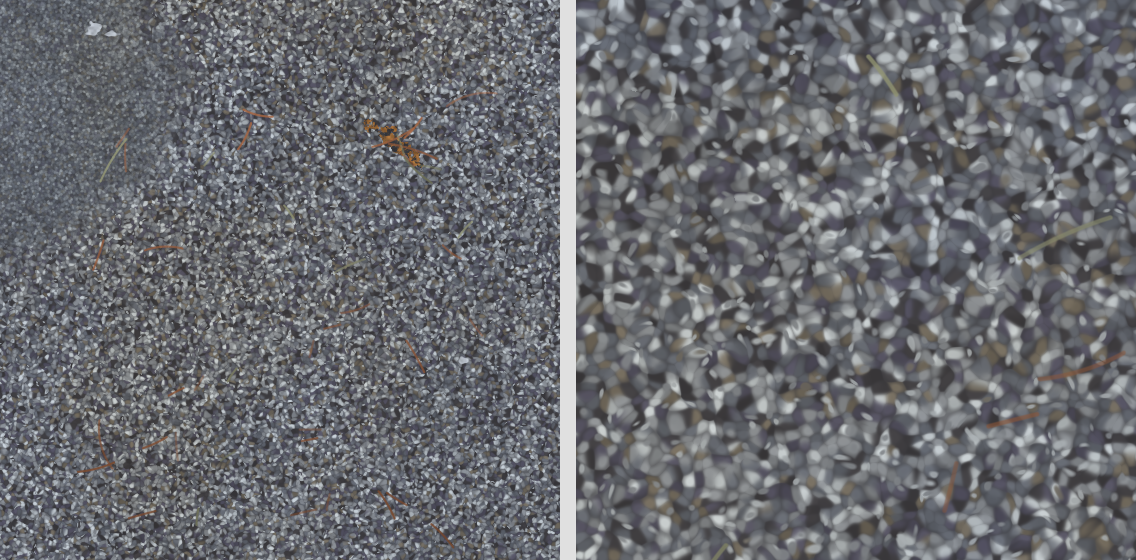
Left: the whole. Right: its middle third, enlarged.
A Shadertoy shader for this texture:

```glsl
const vec3 DARK   = vec3(0.25, 0.25, 0.27);
const vec3 VIOLET = vec3(0.31, 0.31, 0.37);
const vec3 SLATE  = vec3(0.36, 0.38, 0.42);
const vec3 OLIVE  = vec3(0.40, 0.385, 0.36);
const vec3 GREY   = vec3(0.47, 0.49, 0.52);
const vec3 PALE   = vec3(0.63, 0.66, 0.69);
const vec3 GAP    = vec3(0.21, 0.21, 0.23);
const vec3 WORN   = vec3(0.34, 0.38, 0.42);
const vec3 RUST   = vec3(0.56, 0.34, 0.22);
const vec3 STRAW  = vec3(0.52, 0.53, 0.41);
const vec3 LEAF   = vec3(0.58, 0.38, 0.18);
const vec3 CHALK  = vec3(0.80, 0.83, 0.87);

const float GRAINS = 158.0;       // grains across the canvas
const float CHIPS  = 112.0;       // cells of rounded chips across the canvas
const float STONES = 74.0;        // cells of larger stones across the canvas
const float CHIP_SHARE = 0.34;
const float STONE_SHARE = 0.13;
const float GRAIN_SOFTNESS = 8.0;
const float GRAIN_CONTRAST = 1.2;
const float BINDER_DEPTH = 0.42;
const int NEEDLES = 42;
const int CLUMP_NEEDLES = 7;
const vec2 CLUMP = vec2(0.708, 0.742);
const vec3 PEBBLES[4] = vec3[4](vec3(0.167, 0.949, 0.014), vec3(0.201, 0.939, 0.009),
                                vec3(0.830, 0.357, 0.008), vec3(0.490, 0.120, 0.006));

vec3 hash3(vec2 p) {
    vec3 q = fract(vec3(p.xyx) * vec3(0.1031, 0.1030, 0.0973));
    q += dot(q, q.yxz + 33.33);
    return fract((q.xxy + q.yzz) * q.zyx);
}

float noise(vec2 p) {
    vec2 i = floor(p), f = fract(p);
    f = f * f * (3.0 - 2.0 * f);
    return mix(mix(hash3(i).x, hash3(i + vec2(1, 0)).x, f.x),
               mix(hash3(i + vec2(0, 1)).x, hash3(i + vec2(1, 1)).x, f.x), f.y);
}

float fbm(vec2 p) {
    float sum = 0.0, amp = 0.5;
    for (int i = 0; i < 4; i++) {
        sum += amp * noise(p);
        p = p * 2.03 + 17.7;
        amp *= 0.5;
    }
    return sum / 0.9375;
}

vec3 grainColor(float h) {
    vec3 c = mix(DARK, VIOLET, step(0.16, h));
    c = mix(c, SLATE, step(0.30, h));
    c = mix(c, OLIVE, step(0.55, h));
    c = mix(c, GREY, step(0.63, h));
    return mix(c, PALE, step(0.86, h));
}

// Softly blended grains that darken toward their rims
vec3 grains(vec2 p) {
    vec2 cell = floor(p);
    vec3 sum = vec3(0.0);
    float total = 0.0, near = 9.0;
    for (int y = -1; y <= 1; y++)
    for (int x = -1; x <= 1; x++) {
        vec2 id = cell + vec2(x, y);
        vec3 h = hash3(id + 40.0);
        vec2 d = p - id - h.xy;
        float w = exp(-GRAIN_SOFTNESS * dot(d, d));
        sum += w * grainColor(hash3(id + 311.0).y) * (0.9 + 0.2 * h.z);
        total += w;
        near = min(near, length(d));
    }
    vec3 c = SLATE + (sum / total - SLATE) * GRAIN_CONTRAST;
    return mix(c * 1.04, GAP, BINDER_DEPTH * smoothstep(0.25, 0.8, near));
}

// Scattered rounded stones: colour and coverage
vec4 stones(vec2 p, float share) {
    vec4 result = vec4(0.0);
    vec2 cell = floor(p);
    float ragged = 0.16 * (noise(p * 3.0) - 0.5);
    for (int y = -1; y <= 1; y++)
    for (int x = -1; x <= 1; x++) {
        vec2 id = cell + vec2(x, y);
        vec3 h = hash3(id + 900.0), k = hash3(id + 1700.0);
        float a = 6.2832 * k.x;
        vec2 d = mat2(cos(a), sin(a), -sin(a), cos(a)) * (p - id - h.xy);
        float r = length(d * vec2(1.0, 1.2 + 0.6 * k.z)) + ragged + 0.14 * k.y;
        float cover = (1.0 - smoothstep(0.20, 0.48, r)) * step(h.z, share);
        vec3 tint = mix(grainColor(0.62 + 0.38 * k.z), PALE, 0.25 * k.y);
        if (cover > result.a) result = vec4(tint, cover);
    }
    return result;
}

void mainImage(out vec4 fragColor, in vec2 fragCoord) {
    vec2 uv = fragCoord / iResolution.y;
    float px = 1.0 / iResolution.y;
    float patches = fbm(uv * 5.0 + 3.0);

    // Ground, with a smooth worn corner at the upper left
    vec2 warp = vec2(noise(uv * 90.0), noise(uv * 90.0 + 50.0)) * 0.006;
    vec3 color = grains((uv + warp) * GRAINS);
    float worn = length((uv - vec2(0.04, 0.80)) * vec2(1.0, 1.15)) + 0.30 * (patches - 0.5);
    worn = 1.0 - smoothstep(0.14, 0.36, worn);
    float show = 0.9 - 0.65 * worn;
    vec4 chip = stones((uv + warp) * CHIPS, CHIP_SHARE);
    color = mix(color, chip.rgb, chip.a * show);
    vec4 stone = stones(uv * STONES + 31.0, STONE_SHARE);
    color = mix(color, stone.rgb * 1.05, stone.a * show);
    vec3 fine = mix(WORN, grains(uv * GRAINS * 1.35 + 70.0), 0.6);
    color = mix(color, fine, 0.75 * worn);
    color *= 0.92 + 0.14 * patches;
    color *= mix(vec3(1.0), vec3(1.02, 1.0, 0.96), smoothstep(0.40, 0.65, fbm(uv * 4.0 + 31.0)));

    // Pale pebbles
    for (int i = 0; i < 4; i++) {
        float r = length((uv - PEBBLES[i].xy) * vec2(0.9, 1.2)) + 0.010 * (noise(uv * 130.0) - 0.5);
        float cover = 1.0 - smoothstep(-0.002, 0.002, r - PEBBLES[i].z * 0.9);
        color = mix(color, CHALK * (0.82 + 0.25 * noise(uv * 200.0)), 0.85 * cover);
    }

    // Crumbled leaf
    vec2 q = mat2(0.83, 0.56, -0.56, 0.83) * (uv - CLUMP);
    float leaf = length(q * vec2(0.5, 1.25)) + 0.060 * (fbm(uv * 75.0) - 0.5);
    float crumbs = smoothstep(0.36, 0.60, fbm(uv * 150.0 + 9.0));
    vec3 flake = mix(GAP * 0.9, LEAF * (0.8 + 0.5 * noise(uv * 180.0)), crumbs);
    color = mix(color, flake, 0.9 * (1.0 - smoothstep(0.020, 0.025, leaf)));

    // Fallen needles
    for (int i = 0; i < NEEDLES; i++) {
        vec3 h = hash3(vec2(float(i) * 7.3 + 2.0, 5.0)), k = hash3(vec2(float(i) * 3.7, 81.0));
        vec2 spot = vec2(0.12 + 0.84 * h.x, 0.04 + 0.80 * h.y);
        if (i < CLUMP_NEEDLES) spot = CLUMP + vec2(0.03, -0.01) + 0.08 * (h.xy - 0.5);
        float a = 3.1416 * h.z, halfLength = mix(0.014, 0.048, k.x * k.x);
        vec2 d = mat2(cos(a), -sin(a), sin(a), cos(a)) * (uv - spot);
        d.y += (k.y - 0.5) * 9.0 * d.x * d.x;
        float dist = length(vec2(max(abs(d.x) - halfLength, 0.0), d.y));
        float cover = 1.0 - smoothstep(0.0006, 0.0014 + px, dist);
        vec3 tint = mix(RUST, STRAW, step(0.82, k.z)) * (0.8 + 0.4 * h.y);
        color = mix(color, tint, cover * (0.4 + 0.5 * fract(k.z * 5.0)));
    }
    fragColor = vec4(clamp(color, 0.0, 1.0), 1.0);
}
```
